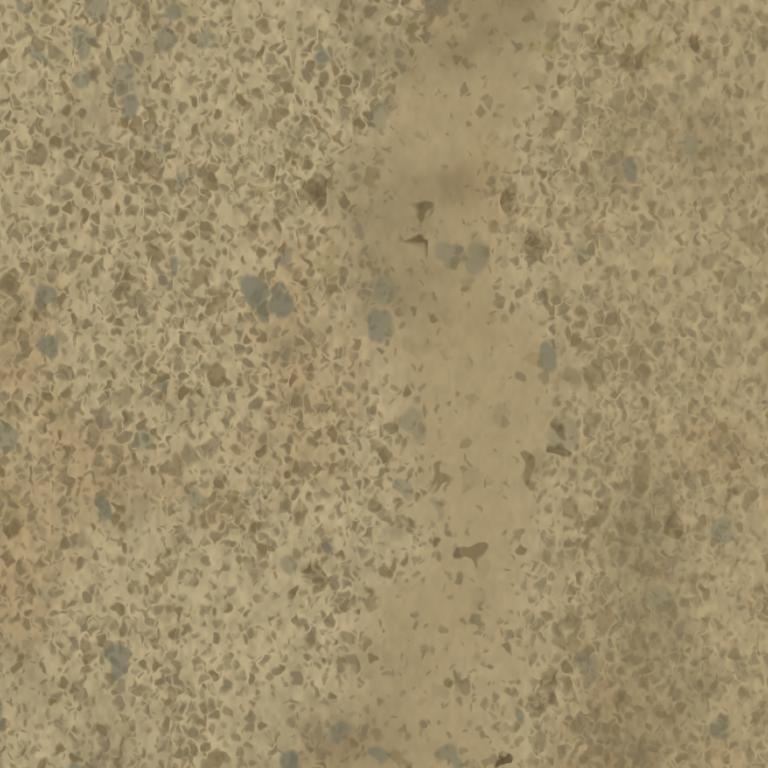
Give the GLSL for this texture, as a Shadertoy shader.

```glsl
// Weathered sandy stone: a tan ground crowded with small soft brown grains,
// a smoother worn band down the middle, grey pebbles and a few dark pits.
// Grains are jittered ellipses in grid cells; noise bends and clusters them.

const vec3 PALE_SAND = vec3(0.695, 0.632, 0.487);
const vec3 WORN_SAND = vec3(0.652, 0.584, 0.438);
const vec3 BROWN_GRAIN = vec3(0.45, 0.38, 0.26);
const vec3 GREY_GRAIN = vec3(0.47, 0.43, 0.34);
const vec3 BLUE_PEBBLE = vec3(0.43, 0.43, 0.37);
const vec3 DARK_PIT = vec3(0.24, 0.19, 0.11);
const vec3 RUST = vec3(0.60, 0.47, 0.32);
const vec3 MOSS = vec3(0.43, 0.38, 0.16);

float hash(vec2 p, float seed) {
    vec3 q = fract(vec3(p.xyx + seed * 17.3) * vec3(0.1031, 0.1030, 0.0973));
    q += dot(q, q.yzx + 33.33);
    return fract((q.x + q.y) * q.z);
}

float noise(vec2 p, float seed) {
    vec2 cell = floor(p);
    vec2 f = fract(p);
    f = f * f * (3.0 - 2.0 * f);
    float low = mix(hash(cell, seed), hash(cell + vec2(1, 0), seed), f.x);
    float high = mix(hash(cell + vec2(0, 1), seed), hash(cell + vec2(1, 1), seed), f.x);
    return mix(low, high, f.y);
}

float fbm(vec2 p, float seed) {
    float sum = 0.0;
    float weight = 0.53;
    for (int i = 0; i < 4; i++) {
        sum += weight * noise(p, seed + float(i));
        p = p * 2.03 + 5.7;
        weight *= 0.5;
    }
    return sum;
}

// Shifts a point by noise so that outlines turn ragged.
vec2 bend(vec2 p, float frequency, float amount, float seed) {
    vec2 shift = vec2(noise(p * frequency, seed), noise(p * frequency, seed + 1.0));
    return p + amount * (shift - 0.5);
}

// Scattered ellipses: x is coverage, y a random tint of the strongest grain.
vec2 grains(vec2 p, float cells, float density, float softness, float seed) {
    vec2 q = p * cells;
    float blur = softness * cells;
    vec2 result = vec2(0.0, 0.5);
    for (int j = -1; j <= 1; j++) {
        for (int i = -1; i <= 1; i++) {
            vec2 cell = floor(q) + vec2(i, j);
            vec2 jitter = vec2(hash(cell, seed), hash(cell, seed + 1.0));
            vec2 d = q - cell - mix(vec2(0.1), vec2(0.9), jitter);
            float lean = 1.6 * (hash(cell, seed + 2.0) - 0.5);
            d = mat2(cos(lean), -sin(lean), sin(lean), cos(lean)) * d;
            float radius = mix(0.22, 0.48, hash(cell, seed + 3.0));
            float dist = length(d * vec2(1.2, 0.85));
            float present = smoothstep(-0.06, 0.06, density - hash(cell, seed + 4.0));
            float cover = present * (1.0 - smoothstep(radius - blur, radius + blur, dist));
            cover *= mix(0.6, 1.0, hash(cell, seed + 5.0));
            if (cover > result.x) result = vec2(cover, hash(cell, seed + 6.0));
        }
    }
    return result;
}

// Smooth worn strip that wanders from top to bottom.
float wornBand(vec2 p) {
    float centre = 0.60 + 0.05 * sin(9.0 * p.y - 2.0);
    float wobble = 0.16 * (fbm(p * 7.0, 3.0) - 0.5);
    return 1.0 - smoothstep(0.04, 0.15, abs(p.x - centre + wobble));
}

vec3 layGrains(vec3 ground, vec2 grain, float strength) {
    vec3 tint = mix(BROWN_GRAIN, GREY_GRAIN, grain.y);
    return mix(ground, tint, grain.x * strength);
}

void mainImage(out vec4 fragColor, in vec2 fragCoord) {
    vec2 p = fragCoord / iResolution.y;
    float band = wornBand(p);
    float rightSide = smoothstep(0.55, 0.85, p.x);
    float cluster = fbm(p * 9.0, 11.0) - 0.5;
    float stain = smoothstep(0.5, 0.8, fbm(p * 6.0, 21.0));

    // Ground with broad stains and fine, slightly upright mottling
    vec3 color = mix(PALE_SAND, WORN_SAND, max(band, 0.75 * rightSide));
    color = mix(color, RUST, 0.3 * smoothstep(0.55, 0.8, fbm(p * 5.0, 31.0)));
    color *= 1.0 - 0.13 * stain;
    float mottle = noise(p * vec2(190.0, 120.0), 41.0) + noise(p * vec2(95.0, 65.0), 43.0) - 1.0;
    color *= 1.0 + mottle * mix(0.10, 0.04, band);

    // Small grains in three sizes, thinned out on the worn band
    vec2 ragged = bend(p, 110.0, 0.009, 51.0);
    float thinning = 1.0 - 0.8 * band;
    float density = (0.54 + 0.9 * cluster) * thinning;
    float strength = mix(0.78, 0.58, rightSide);
    color = layGrains(color, grains(ragged, 112.0, density, 0.0024, 61.0), strength * 0.75);
    color = layGrains(color, grains(ragged, 66.0, density * 0.95, 0.0026, 71.0), strength);
    color = layGrains(color, grains(ragged, 34.0, 0.22 * density, 0.0035, 81.0), strength * 0.8);

    // Larger grey pebbles, mostly on the left
    float pebbleDensity = mix(0.10, 0.03, max(band, rightSide));
    vec2 pebble = grains(bend(p, 60.0, 0.014, 91.0), 25.0, pebbleDensity, 0.004, 95.0);
    color = mix(color, BLUE_PEBBLE, 0.7 * pebble.x);

    // Ragged dark pits and rare mossy marks
    vec2 torn = bend(bend(p, 38.0, 0.030, 101.0), 100.0, 0.014, 103.0);
    vec2 pit = grains(torn, 30.0, 0.015 + 0.035 * band, 0.004, 111.0);
    color = mix(color, DARK_PIT, pit.x * mix(0.35, 0.8, pit.y));
    vec2 moss = grains(torn, 22.0, 0.0, 0.005, 121.0);
    color = mix(color, MOSS, 0.5 * moss.x);

    fragColor = vec4(color, 1.0);
}
```
